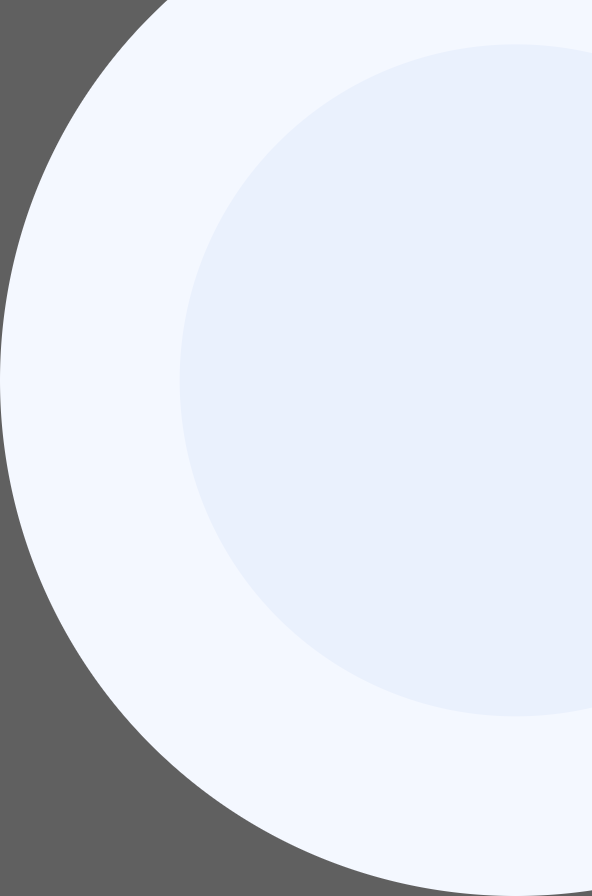
A Shadertoy shader for this background:

```glsl
// Two concentric pale blue discs on a flat grey ground, cropped at the right.
// Each disc is a circle distance function, blended over the ground with
// an edge one pixel wide. Lengths are in units of the canvas height.

const vec2  DISC_CENTER  = vec2(0.5755, 0.5755);
const float OUTER_RADIUS = 0.5755;
const float INNER_RADIUS = 0.375;

const vec3 GROUND_GREY = vec3(0.376);
const vec3 OUTER_PALE  = vec3(0.957, 0.971, 1.0);
const vec3 INNER_BLUE  = vec3(0.918, 0.945, 0.992);

// Signed distance to a circle, negative inside
float circleDistance(vec2 point, vec2 center, float radius) {
    return length(point - center) - radius;
}

// Antialiased coverage of a shape from its signed distance
float coverage(float signedDistance, float pixelSize) {
    return clamp(0.5 - signedDistance / pixelSize, 0.0, 1.0);
}

void mainImage(out vec4 fragColor, in vec2 fragCoord) {
    float pixelSize = 1.0 / iResolution.y;
    vec2 point = fragCoord * pixelSize;

    float outerDistance = circleDistance(point, DISC_CENTER, OUTER_RADIUS);
    float innerDistance = circleDistance(point, DISC_CENTER, INNER_RADIUS);

    // Layers from back to front
    vec3 color = GROUND_GREY;
    color = mix(color, OUTER_PALE, coverage(outerDistance, pixelSize));
    color = mix(color, INNER_BLUE, coverage(innerDistance, pixelSize));

    fragColor = vec4(color, 1.0);
}
```
